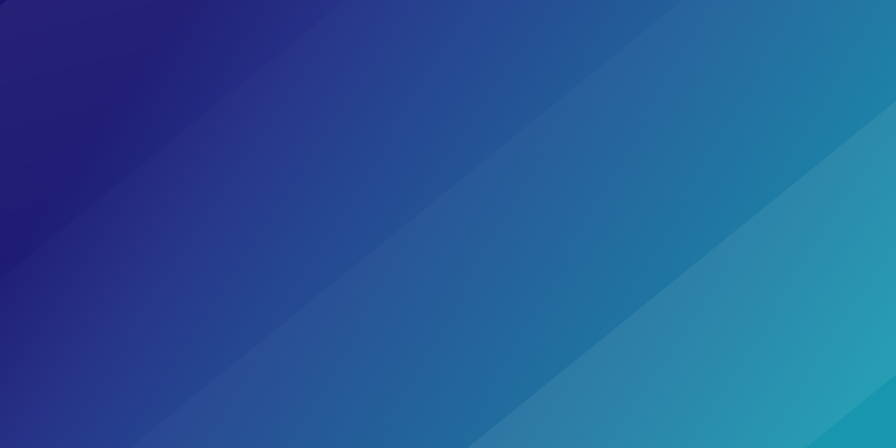
Reproduce this background procedurally as a Shadertoy shader.

```glsl
const float STRIPE_SLOPE  = 0.81;   // rise over run of the stripe edges
const float STRIPE_PERIOD = 0.754;  // stripe spacing along x, in canvas heights
const float STRIPE_OFFSET = 0.016;  // where the first stripe starts
const float GRADIENT_TILT = 0.70;   // how far the colour ramp leans downwards
const int   STRIPE_COUNT  = 4;
const int   STOP_COUNT    = 6;

// White veil of each stripe, at its leading and trailing edge
const vec4 VEIL_START = vec4(0.060, 0.022, 0.036, 0.070);
const vec4 VEIL_END   = vec4(0.008, 0.012, 0.006, 0.060);

// Ramp colours, with the position of each stop in w
const vec4 RAMP[STOP_COUNT] = vec4[](
    vec4(0.098, 0.075, 0.430, 0.00),
    vec4(0.108, 0.098, 0.452, 0.42),
    vec4(0.138, 0.187, 0.525, 0.74),
    vec4(0.135, 0.250, 0.555, 1.00),
    vec4(0.122, 0.415, 0.615, 1.74),
    vec4(0.098, 0.590, 0.685, 2.54)
);

vec3 rampColor(float t) {
    vec3 color = RAMP[0].rgb;
    for (int i = 1; i < STOP_COUNT; i++) {
        float blend = (t - RAMP[i - 1].w) / (RAMP[i].w - RAMP[i - 1].w);
        color = mix(color, RAMP[i].rgb, clamp(blend, 0.0, 1.0));
    }
    return color;
}

// Sum of the stripe veils; position counts stripes, blur softens their edges
float stripeVeil(float position, float blur) {
    float veil = 0.0;
    for (int i = 0; i < STRIPE_COUNT; i++) {
        float local = position - float(i);
        float mask = smoothstep(-blur, blur, local)
                   - smoothstep(-blur, blur, local - 1.0);
        veil += mask * mix(VEIL_START[i], VEIL_END[i], clamp(local, 0.0, 1.0));
    }
    return veil;
}

void mainImage(out vec4 fragColor, in vec2 fragCoord) {
    // Canvas heights, measured from the top left
    vec2 p = fragCoord / iResolution.y;
    p.y = 1.0 - p.y;

    // Tilted base gradient
    vec3 color = rampColor(p.x + GRADIENT_TILT * p.y);

    // Diagonal translucent stripes
    float position = (p.x + p.y / STRIPE_SLOPE - STRIPE_OFFSET) / STRIPE_PERIOD;
    float blur = 1.2 / (iResolution.y * STRIPE_PERIOD);
    color = mix(color, vec3(1.0), stripeVeil(position, blur));

    fragColor = vec4(color, 1.0);
}
```
